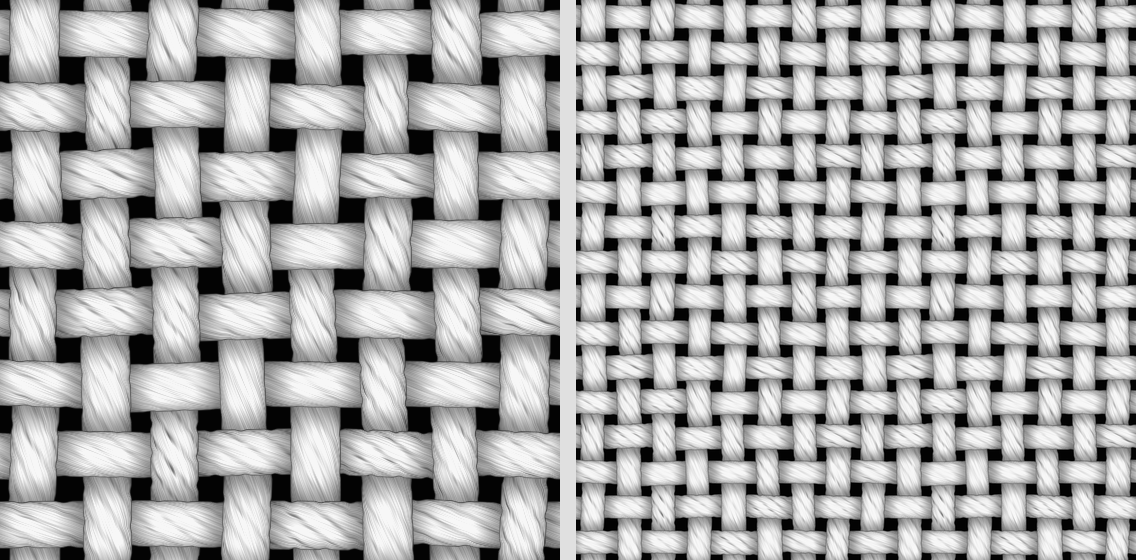
Left, the tile; right, the same tile 2 across and 2 down.
Reproduce this texture procedurally as a Shadertoy shader.

```glsl
// Plain weave of thick, pale twisted rope, 8 by 8 crossings over black gaps.
// Each cell owns one strand segment passing over; parity picks its direction.
// Helical plies and gradient-noise fibres vary with a wrapped cell id, so it tiles.

const float CELLS = 8.0;

vec2 hash2(vec2 p) {
    vec3 q = fract(p.xyx * vec3(0.1031, 0.1030, 0.0973));
    q += dot(q, q.yzx + 33.33);
    return fract((q.xx + q.yz) * q.zy);
}

float cornerSlope(vec2 corner, vec2 offset) {
    return dot(hash2(corner) * 2.0 - 1.0, offset);
}

float gradientNoise(vec2 p) {
    vec2 i = floor(p), f = p - i;
    vec2 e = vec2(1.0, 0.0);
    vec2 t = f * f * f * (f * (f * 6.0 - 15.0) + 10.0);
    float low = mix(cornerSlope(i, f), cornerSlope(i + e, f - e), t.x);
    float high = mix(cornerSlope(i + e.yx, f - e.yx), cornerSlope(i + 1.0, f - 1.0), t.x);
    return mix(low, high, t.y);
}

// Closeness to the nearest groove between plies: 1 in the groove, 0 on the ply.
float plyGroove(float phase) {
    return smoothstep(0.24, 0.0, 0.5 - abs(fract(phase) - 0.5));
}

// Returns brightness and coverage; p.x runs across the strand, p.y along it.
vec2 strand(vec2 p, vec2 id, float pixel) {
    vec2 size = hash2(id + 3.0), twist = hash2(id + 41.0), shift = hash2(id + 87.0);
    float along = p.y;
    float across = p.x + (shift.x - 0.5) * 0.08 + (shift.y - 0.5) * 0.1 * along;

    // Outline, pinched where a groove meets the edge
    float turn = mix(1.6, 2.5, twist.x);
    float depth = mix(0.35, 1.0, size.y);
    float edgePhase = sign(across) * 1.57 + turn * along + twist.y;
    float radius = mix(0.325, 0.365, size.x) - 0.025 * depth * plyGroove(edgePhase);
    float cover = smoothstep(-pixel, pixel, radius - abs(across))
                * step(abs(along), 0.8);
    if (cover <= 0.0) return vec2(0.0);

    // Fibres lie at a shallower angle than the plies around the rope
    float u = clamp(across / radius, -1.0, 1.0);
    float angle = asin(u);
    float fibre = angle + 1.15 * along;
    vec2 seed = floor(hash2(id + 19.0) * 90.0) + 200.0;
    float streak = gradientNoise(vec2(fibre * 7.0, along * 2.2) + seed);
    float fine = gradientNoise(vec2(fibre * 15.0, along * 1.6) + seed + 57.0);
    float groove = plyGroove(angle + turn * along + twist.y + 0.14 * streak);

    // Rounded body, ends sinking under the crossing strands, dark contact rim
    float shade = 1.0 - 0.38 * pow(abs(u), 3.0);
    shade *= 1.0 - 0.4 * smoothstep(0.2, 0.74, abs(along));
    shade *= mix(0.6, 1.0, smoothstep(0.0, 0.07, 1.0 - abs(u)));
    shade *= 1.0 - depth * groove * (0.12 + 0.85 * max(streak + 0.05, 0.0));
    shade *= 1.0 + 0.14 * streak + 0.22 * fine;
    return vec2(clamp(shade * 0.99, 0.0, 0.97), cover);
}

void mainImage(out vec4 fragColor, in vec2 fragCoord) {
    vec2 p = fragCoord / iResolution.xy * CELLS;
    float pixel = 0.75 * CELLS / min(iResolution.x, iResolution.y);
    float tone = 0.01, topSpan = 9.0, topCover = 0.0;

    // Neighbouring segments, layered by nearness to their raised middle
    for (int y = -1; y <= 1; y++)
    for (int x = -1; x <= 1; x++) {
        vec2 cell = floor(p) + vec2(x, y);
        vec2 local = p - cell - 0.5;
        bool upright = mod(cell.x + cell.y, 2.0) > 0.5;
        if (!upright) local = local.yx;
        vec2 s = strand(local, mod(cell, CELLS), pixel);
        if (s.y <= 0.0) continue;
        float span = abs(local.y);
        if (span < topSpan) {
            tone = mix(tone, s.x, s.y);
            topSpan = span;
            topCover = s.y;
        } else {
            tone = mix(mix(tone, s.x, s.y), tone, topCover);
        }
    }
    fragColor = vec4(vec3(tone), 1.0);
}
```
